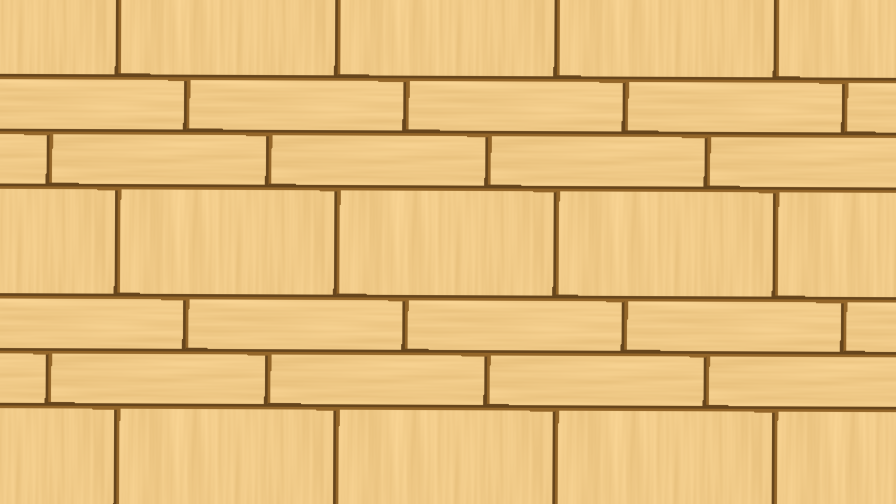
This texture is drawn by a WebGL 2 fragment shader. Its source:

```glsl
#version 300 es
precision highp float;

uniform vec2 u_resolution;
out vec4 fragColor;

float hash(vec2 p) {
    vec3 q = fract(vec3(p.xyx) * 0.1031);
    q += dot(q, q.yzx + 33.33);
    return fract((q.x + q.y) * q.z);
}

vec2 gradient(vec2 cell) {
    float angle = 6.2832 * hash(cell);
    return vec2(cos(angle), sin(angle));
}

float gradientNoise(vec2 p) {
    vec2 i = floor(p), f = fract(p);
    vec2 w = f * f * f * (f * (f * 6.0 - 15.0) + 10.0);
    float a = dot(gradient(i), f);
    float b = dot(gradient(i + vec2(1, 0)), f - vec2(1, 0));
    float c = dot(gradient(i + vec2(0, 1)), f - vec2(0, 1));
    float d = dot(gradient(i + vec2(1, 1)), f - vec2(1, 1));
    return mix(mix(a, b, w.x), mix(c, d, w.x), w.y);
}

// Streaks that run along the second axis
float grain(vec2 p) {
    return 0.65 * gradientNoise(p * vec2(30.0, 1.6))
         + 0.45 * gradientNoise(p * vec2(67.0, 3.0) + 19.0)
         + 0.35 * gradientNoise(p * vec2(9.0, 1.0) + 47.0);
}

// Coverage of a joint: wider within a short stretch at one end
float joint(float dist, float fromEnd, float notchLength, float px) {
    float notch = 1.0 - smoothstep(-px, px, fromEnd - notchLength);
    float halfWidth = 0.0122 + 0.005 * notch;
    return 1.0 - smoothstep(-px, px, abs(dist) - halfWidth);
}

void main() {
    // Tile units, turned very slightly clockwise
    const float tilesPerHeight = 2.298;
    float px = 0.7 * tilesPerHeight / u_resolution.y;
    vec2 d = (gl_FragCoord.xy - 0.5 * u_resolution) / u_resolution.y * tilesPerHeight;
    vec2 tile = vec2(d.x - 0.0045 * d.y, d.y + 0.0045 * d.x) + vec2(0.507, 0.209);

    // One tall course, then two low courses with staggered ends
    float v = fract(tile.y);
    bool tall = v < 0.5;
    float course = tall ? 0.0 : (v < 0.75 ? 1.0 : 2.0);
    float height = tall ? 0.5 : 0.25;
    float shift = tall ? 0.0 : (course < 1.5 ? 0.6875 : 0.3125);
    vec2 plank = vec2(floor(tile.x - shift), floor(tile.y) * 3.0 + course);
    vec2 p = vec2(fract(tile.x - shift), v - (tall ? 0.0 : 0.25 + 0.25 * course));

    // Wood: upright grain in the tall course, level grain in the low ones
    float streak = grain((tall ? p : p.yx) + 7.3 * course + 3.0);
    vec3 color = vec3(0.94, 0.79, 0.53) + streak * vec3(0.055, 0.065, 0.075);

    // Signed distances to the nearest joints
    vec2 s = vec2(p.x < 0.5 ? p.x : p.x - 1.0,
                  p.y < 0.5 * height ? p.y : p.y - height);
    vec3 shade = vec3(0.40, 0.27, 0.11), lit = vec3(0.58, 0.40, 0.16);
    float wear = 0.7 + 0.6 * hash(plank + 50.0);

    // Upright joints: shaded on the left, lit on the right
    float upright = s.x > 0.0 ? joint(s.x, height - p.y, 0.075 * wear, px)
                              : joint(s.x, p.y, 0.05 * wear, px);
    color = mix(color, mix(shade, lit, smoothstep(-px, px, s.x)), upright);

    // Level joints: shaded above, lit below
    float level = s.y > 0.0 ? joint(s.y, p.x, 0.13 * wear, px)
                            : joint(s.y, 1.0 - p.x, 0.1 * wear, px);
    color = mix(color, mix(lit, shade, smoothstep(-px, px, s.y)), level);

    fragColor = vec4(color, 1.0);
}
```
